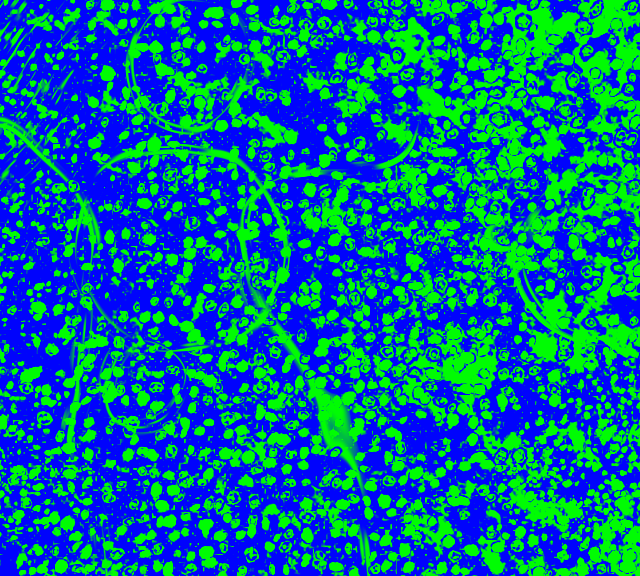
Reproduce this texture procedurally as a Shadertoy shader.

```glsl
// Draws a two-tone stained tissue section: green nuclei, clumps and fibres on blue.

float hash(vec2 p) {
    vec3 q = fract(p.xyx * 0.1031);
    q += dot(q, q.yzx + 33.33);
    return fract((q.x + q.y) * q.z);
}

float noise(vec2 p) {
    vec2 i = floor(p), f = fract(p);
    f = f * f * (3.0 - 2.0 * f);
    return mix(mix(hash(i), hash(i + vec2(1, 0)), f.x),
               mix(hash(i + vec2(0, 1)), hash(i + vec2(1, 1)), f.x), f.y);
}

float fbm(vec2 p) {
    return 0.5 * noise(p) + 0.3 * noise(p * 2.1 + 17.3) + 0.2 * noise(p * 4.3 + 41.7);
}

mat2 rotate(float a) {
    return mat2(cos(a), -sin(a), sin(a), cos(a));
}

// Share of small crowded cells: left margin and lower right corner
float crowding(vec2 p) {
    return max(0.4 * smoothstep(0.2, 0.04, p.x),
               0.85 * smoothstep(0.26, 0.08, length(p - vec2(1.06, 0.2))));
}

// x: depth inside the nearest nucleus, y: distance beyond the pale halos
vec2 nuclei(vec2 p, float rows, bool small) {
    vec2 result = vec2(-1.0, 1.0);
    vec2 home = floor(p * rows);
    for (int k = 0; k < 9; k++) {
        vec2 cell = home + vec2(k % 3 - 1, k / 3 - 1);
        vec2 jitter = vec2(hash(cell + 3.1), hash(cell + 57.7));
        vec2 centre = (cell + 0.12 + 0.76 * jitter) / rows;
        float crowd = crowding(centre);
        float keep = small ? crowd : (1.0 - crowd) * (0.4 + 0.75 * noise(centre * 6.0))
                   * smoothstep(-0.05, 0.25, centre.x + 0.25 * (0.8 - centre.y));
        if (hash(cell + 91.3) > keep) continue;

        vec2 q = rotate(0.7 + 2.2 * (hash(cell + 23.9) - 0.5)) * (p - centre);
        float radius = (0.27 + 0.19 * hash(cell + 71.2)) / rows;
        float squash = 0.6 + 0.35 * hash(cell + 12.6);
        float wobble = 0.7 * (fbm(p * rows * 1.9 + cell) - 0.5);
        float inside = (1.0 - length(q / vec2(1.0, squash)) / radius + wobble) * radius * 0.85;
        float body = inside;
        float halo = 0.0015;

        // Open nuclei: broken rim, grainy interior and a nucleolus
        if (!small && hash(cell + 37.4) < 0.4) {
            float rim = 0.0014 - abs(inside - 0.0016);
            float grains = min(inside, (noise(p * 190.0) - 0.55) / 150.0);
            float nucleolus = 0.0038 - length(q - 0.004 * (jitter - 0.5));
            body = max(max(rim, grains), nucleolus);
            halo = 0.005;
        }
        result = vec2(max(result.x, body), min(result.y, -inside - halo));
    }
    return result;
}

// Bundle of thin strands running along the line where offset is zero
float fibres(float offset, float along, float width) {
    float strand = noise(vec2(offset * 185.0, along));
    return (strand - 0.48 - 0.4 * abs(offset) / width) / 190.0;
}

void mainImage(out vec4 fragColor, in vec2 fragCoord) {
    vec2 p = fragCoord / iResolution.y;
    vec2 bent = p + 0.035 * (vec2(noise(p * 9.0), noise(p * 9.0 + 63.0)) - 0.5);

    vec2 cells = nuclei(p, 35.0, false);
    float cover = max(cells.x, nuclei(p, 66.0, true).x);

    // Ragged clumps between the cells, heavier toward the upper right
    float richness = smoothstep(0.1, 1.5, p.x + 0.5 * p.y) + 0.5 * (noise(p * 4.0 + 8.0) - 0.5);
    float clumps = fbm(rotate(0.8) * bent * vec2(34.0, 29.0)) - mix(0.74, 0.53, richness);
    cover = max(cover, min(clumps / 45.0, cells.y));

    // Grain roughens the outlines
    cover += 0.003 * (noise(p * 225.0) - 0.5);

    // Wandering septa of even width, then the walls around the round nests
    float along = dot(p, vec2(18.0, 15.0));
    float field = noise(bent * 3.4 + 5.0) - 0.5;
    float slope = length(vec2(dFdx(field), dFdy(field))) * iResolution.y;
    cover = max(cover, min(fibres(field / max(slope, 1.0), along, 0.016), cells.y + 0.002));
    vec3 nests[4] = vec3[4](vec3(0.31, 0.57, 0.18), vec3(0.34, 0.90, 0.11),
                            vec3(1.05, 0.54, 0.14), vec3(0.25, 0.34, 0.07));
    for (int i = 0; i < 4; i++) {
        float wall = length(bent - nests[i].xy) - nests[i].z;
        cover = max(cover, fibres(wall, along, 0.014));
    }

    // Fine slanted streaks in the loose tissue
    float loose = max(smoothstep(0.35, 0.0, p.x) * smoothstep(0.35, 0.8, p.y),
                      smoothstep(0.13, 0.03, length(p - vec2(0.89, 0.66))));
    float streak = noise(rotate(0.95) * bent * vec2(42.0, 210.0));
    cover = max(cover, (streak - 1.2 + 0.44 * loose) / 130.0);

    // Loose specks in drifts
    float speck = noise(p * 215.0 + 9.0) - 1.02 + 0.28 * noise(p * 11.0);
    cover = max(cover, speck / 130.0);

    float soft = max(0.55 / iResolution.y, 0.0007);
    float green = smoothstep(-soft, soft, cover);
    fragColor = vec4(mix(vec3(0.0, 0.01, 0.99), vec3(0.0, 0.99, 0.01), green), 1.0);
}
```
